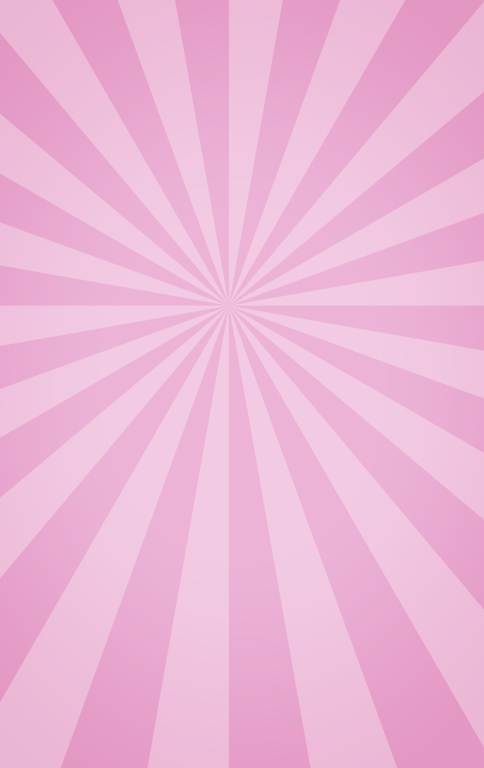
Give the GLSL for this background, as a Shadertoy shader.

```glsl
const vec2 RAY_CENTER = vec2(0.473, 0.602);   // fraction of the canvas
const float RAY_PAIRS = 18.0;
const float RAY_OPACITY = 0.30;
const vec3 RAY_COLOR = vec3(1.0);

const vec3 INNER_PINK = vec3(0.925, 0.702, 0.843);
const vec3 OUTER_PINK = vec3(0.890, 0.592, 0.765);
const vec2 GLOW_CENTER = vec2(0.5, 0.5);
const float GLOW_X_SCALE = 1.25;
const float GLOW_START = 0.20;                // canvas heights
const float GLOW_END = 0.62;

// Alternating wedges, softened by about one pixel across each edge.
float rayMask(vec2 offset, float pixelSize) {
    float angle = atan(offset.y, offset.x);
    float edgeDistance = sin(angle * RAY_PAIRS) * length(offset) / RAY_PAIRS;
    return smoothstep(-0.75 * pixelSize, 0.75 * pixelSize, edgeDistance);
}

// Pale middle that deepens toward the corners.
vec3 backdrop(vec2 offset) {
    float radius = length(offset * vec2(GLOW_X_SCALE, 1.0));
    return mix(INNER_PINK, OUTER_PINK, smoothstep(GLOW_START, GLOW_END, radius));
}

void mainImage(out vec4 fragColor, in vec2 fragCoord) {
    vec2 uv = fragCoord / iResolution.xy;
    vec2 aspect = vec2(iResolution.x / iResolution.y, 1.0);

    vec3 color = backdrop((uv - GLOW_CENTER) * aspect);
    float rays = rayMask((uv - RAY_CENTER) * aspect, 1.0 / iResolution.y);
    color = mix(color, RAY_COLOR, rays * RAY_OPACITY);

    fragColor = vec4(color, 1.0);
}
```
